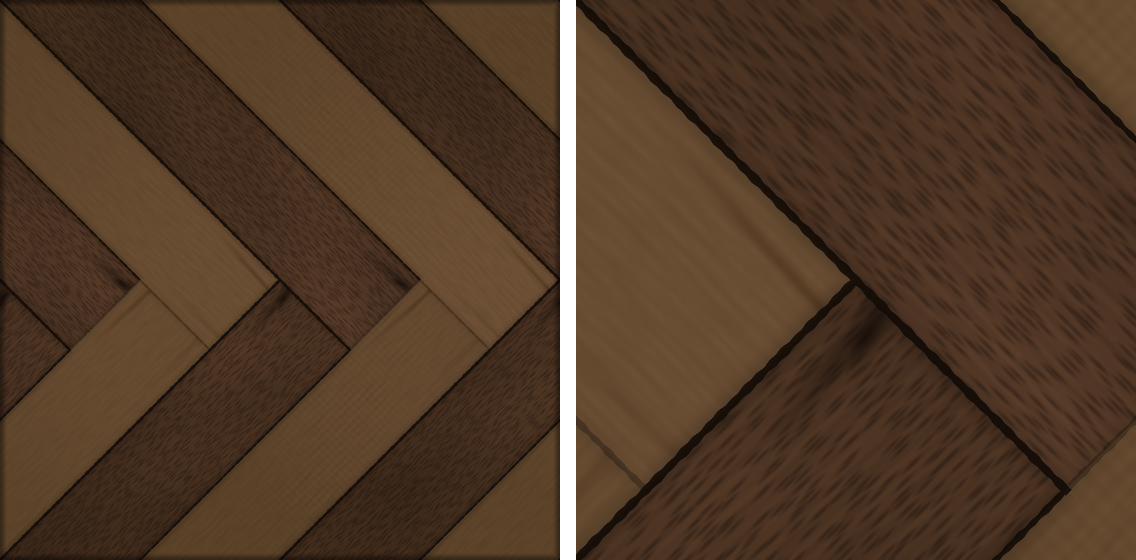
Left: the whole. Right: its middle third, enlarged.
Write a WebGL 2 fragment shader that draws this texture.

```glsl
#version 300 es
precision highp float;
// Herringbone parquet: alternating pale and dark wooden boards meeting in chevrons.
uniform vec2 u_resolution;
out vec4 outColor;

const float BOARDS = 4.0;          // boards across the canvas: two pale/dark pairs
const float SEAM_HALF = 0.014;     // half seam width, in board widths
const float PALE_GRAIN = 0.022;
const float DARK_GRAIN = 0.075;
const float PORE_DEPTH = 0.26;
const vec2 PORE_CELLS = vec2(7.0, 42.0);
const vec3 PALE_NEAR = vec3(0.415, 0.305, 0.200);
const vec3 PALE_FAR = vec3(0.355, 0.258, 0.158);
const vec3 DARK_NEAR = vec3(0.305, 0.205, 0.140);
const vec3 DARK_FAR = vec3(0.238, 0.160, 0.102);
const vec3 STREAK = vec3(0.270, 0.175, 0.095);
const vec3 SEAM_BLACK = vec3(0.070, 0.042, 0.026);

vec2 hash2(vec2 p) {
    vec3 q = fract(p.xyx * vec3(0.1031, 0.1030, 0.0973));
    q += dot(q, q.yzx + 33.33);
    return fract((q.xx + q.yz) * q.zy);
}

// Distance to the nearest scattered cell point
float cellular(vec2 p) {
    vec2 cell = floor(p);
    float nearest = 2.0;
    for (int y = -1; y <= 1; y++) {
        for (int x = -1; x <= 1; x++) {
            vec2 c = cell + vec2(x, y);
            nearest = min(nearest, length(c + hash2(c) - p));
        }
    }
    return nearest;
}

// Layered sines that run along the board
float grainLines(float along, float across, float seed) {
    float w = across + 0.025 * sin(1.3 * along + seed)
            + 0.007 * sin(4.1 * along + 9.0 * across + seed);
    return 0.40 * sin(96.0 * w + 2.0 * sin(2.1 * along + seed))
         + 0.35 * sin(163.0 * w + 3.0 * sin(1.4 * along))
         + 0.25 * sin(37.0 * w + seed);
}

float bell(float x, float width) {
    return exp(-x * x / (width * width));
}

vec3 paleWood(float along, float across, float shade, float seed) {
    vec3 wood = mix(PALE_NEAR, PALE_FAR, shade);
    wood *= 1.0 + PALE_GRAIN * grainLines(along, across, seed);
    wood *= 1.03 - 0.07 * cellular(vec2(along * 5.0, across * 30.0) + seed * 17.0);
    // Brown streaks that fade away from the board's end
    float fade = 1.0 - smoothstep(0.15, 1.0, along);
    float streak = 0.50 * bell(across - 0.15 + 0.05 * along, 0.024)
                 + 0.22 * bell(across - 0.84, 0.03);
    return mix(wood, STREAK, streak * fade);
}

vec3 darkWood(float along, float across, float shade, float seed) {
    vec3 wood = mix(DARK_NEAR, DARK_FAR, shade);
    wood *= 1.0 + DARK_GRAIN * grainLines(along, across, seed);
    float pore = cellular(vec2(along, across) * PORE_CELLS + seed * 23.0);
    wood *= 1.03 - PORE_DEPTH * (1.0 - smoothstep(0.05, 0.5, pore));
    wood *= 1.0 + 0.06 * sin(2.3 * along + seed) * sin(5.0 * across + along);
    // Knot with a tapering tail
    float knot = 0.80 * bell(along - 0.10, 0.13) * bell(across - 0.14 - 0.15 * along, 0.045);
    float tail = 0.45 * bell(across - 0.12 - 0.12 * along, 0.05)
               * (1.0 - smoothstep(0.1, 0.75, along));
    return mix(wood, SEAM_BLACK, max(knot, tail));
}

// Seam strength at a grid line; rest is the length left before the line stops
float seam(float coord, float line, float rest, float pixel) {
    float odd = mod(line, 2.0);
    float rough = sin(31.0 * rest + line) * sin(73.0 * rest + 2.0 * line);
    float halfWidth = SEAM_HALF * (1.0 - 0.25 * odd + 0.22 * rough);
    float d = abs(coord - line);
    float ink = 1.0 - smoothstep(halfWidth - pixel * 0.5, halfWidth + pixel * 0.5, d);
    float halo = 0.22 * bell(d, 0.045);
    float faint = odd * (1.0 - step(1.0, rest));
    return max(ink * 0.92, halo) * mix(1.0, 0.42, faint) * step(-SEAM_HALF, rest);
}

void main() {
    vec2 uv = gl_FragCoord.xy / u_resolution;
    float x = uv.x * BOARDS;
    float y = (1.0 - uv.y) * BOARDS;
    float a = x - y;
    float b = x + y;

    // Choose the falling or the rising board and its local coordinates
    bool rising = b >= floor(a) + 5.0;
    float index = rising ? floor(b) : floor(a);
    float along = rising ? index - 4.0 - a : index + 5.0 - b;
    float across = rising ? fract(b) : 1.0 - fract(a);
    float side = rising ? 1.0 : 0.0;
    float seed = hash2(vec2(index + 11.0, side * 7.0 + 3.0)).x * 6.0;

    // Wood tone, darker away from the chevron
    float shade = clamp(smoothstep(0.4, 4.2, along) + 0.35 * side, 0.0, 1.0);
    bool pale = mod(index, 2.0) > 0.5;
    vec3 color = pale ? paleWood(along, across, shade, seed) : darkWood(along, across, shade, seed);
    color *= 0.98 + 0.006 * seed;

    // Faint dotted wear over the middle right
    float dots = sin(uv.x * 400.0) * sin(uv.y * 400.0);
    color *= 1.0 + (pale ? 0.035 : 0.01) * dots * bell(uv.x - 0.62, 0.13);

    // Seams between boards, then the darkened border
    float pixel = 1.414 * BOARDS / min(u_resolution.x, u_resolution.y);
    float lineA = floor(a + 0.5);
    float lineB = floor(b + 0.5);
    float gap = max(seam(a, lineA, lineA + 5.0 - b, pixel), seam(b, lineB, lineB - 4.0 - a, pixel));
    color = mix(color, SEAM_BLACK, gap);
    vec2 border = min(uv, 1.0 - uv);
    color *= mix(0.6, 1.0, smoothstep(0.0, 0.014, min(border.x, border.y)));
    outColor = vec4(color, 1.0);
}
```
